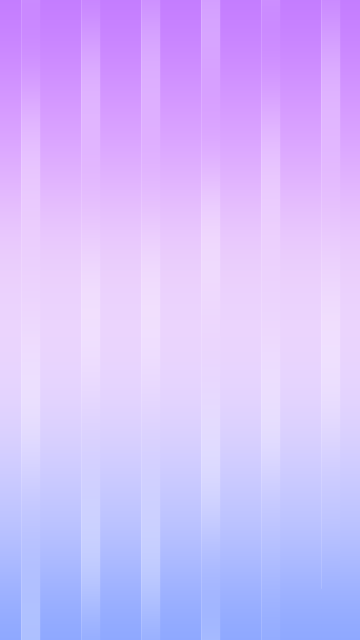
Write a Shadertoy shader that draws this background.

```glsl
// Violet to pink to blue vertical gradient with six softly pulsing light stripes.

#define STRIPE_COUNT 6.0
#define STRIPE_LEFT 0.350    // edges, as fractions of one stripe cell
#define STRIPE_RIGHT 0.670
#define LINE_WIDTH 0.014
#define GLOW_MIN 0.045       // stripe opacity range
#define GLOW_MAX 0.27
#define LINE_OPACITY 0.15
#define FADE_START 0.68      // depth where the last two stripes fade
#define FADE_END 0.92

const float TAU = 6.2831853;

// Colour stops, evenly spaced from top to bottom
const vec3 skyStops[6] = vec3[6](
    vec3(0.77, 0.49, 1.0), vec3(0.85, 0.63, 1.0), vec3(0.917, 0.80, 0.99),
    vec3(0.90, 0.83, 0.995), vec3(0.75, 0.77, 1.0), vec3(0.56, 0.66, 1.0));

// Depth of the first bright pulse and distance between pulses, per stripe
const vec2 pulses[6] = vec2[6](
    vec2(0.25, 0.375), vec2(0.14, 0.36), vec2(0.10, 0.385),
    vec2(0.03, 0.345), vec2(0.27, 0.38), vec2(0.14, 0.42));

// Smooth Catmull-Rom blend through the colour stops
vec3 skyColor(float depth) {
    float s = clamp(depth, 0.0, 1.0) * 5.0;
    int i = min(int(s), 4);
    float f = s - float(i);
    vec3 a = skyStops[max(i - 1, 0)];
    vec3 b = skyStops[i];
    vec3 c = skyStops[i + 1];
    vec3 d = skyStops[min(i + 2, 5)];
    return b + 0.5 * f * (c - a + f * (2.0 * a - 5.0 * b + 4.0 * c - d
             + f * (3.0 * (b - c) + d - a)));
}

// Share of a pixel centred on x that lies between two edges
float coverage(float x, float left, float right, float pixel) {
    float overlap = min(x + 0.5 * pixel, right) - max(x - 0.5 * pixel, left);
    return clamp(overlap / pixel, 0.0, 1.0);
}

void mainImage(out vec4 fragColor, in vec2 fragCoord) {
    vec2 uv = fragCoord / iResolution.xy;
    float depth = 1.0 - uv.y;
    float pixel = STRIPE_COUNT / iResolution.x;

    // Repeated stripe cells
    float cell = uv.x * STRIPE_COUNT;
    int index = clamp(int(cell), 0, 5);
    float x = fract(cell);
    float band = coverage(x, STRIPE_LEFT, STRIPE_RIGHT, pixel);
    float line = coverage(x, STRIPE_LEFT, STRIPE_LEFT + LINE_WIDTH, pixel);

    // Light travelling down each stripe
    vec2 pulse = pulses[index];
    float wave = 0.5 + 0.5 * cos(TAU * (depth - pulse.x) / pulse.y);
    if (index >= 4) wave *= 1.0 - smoothstep(FADE_START, FADE_END, depth);
    float glow = mix(GLOW_MIN, GLOW_MAX, wave);

    // The last stripe stops short of the bottom edge
    if (index == 5) {
        float ending = coverage(depth, 0.0, FADE_END, 1.0 / iResolution.y);
        glow *= 1.0 - smoothstep(FADE_START, FADE_END, depth);
        line *= ending;
    }

    // Stripe light over the gradient
    vec3 color = skyColor(depth);
    color = mix(color, vec3(1.0), band * glow);
    color = mix(color, vec3(1.0), line * LINE_OPACITY);
    fragColor = vec4(color, 1.0);
}
```
